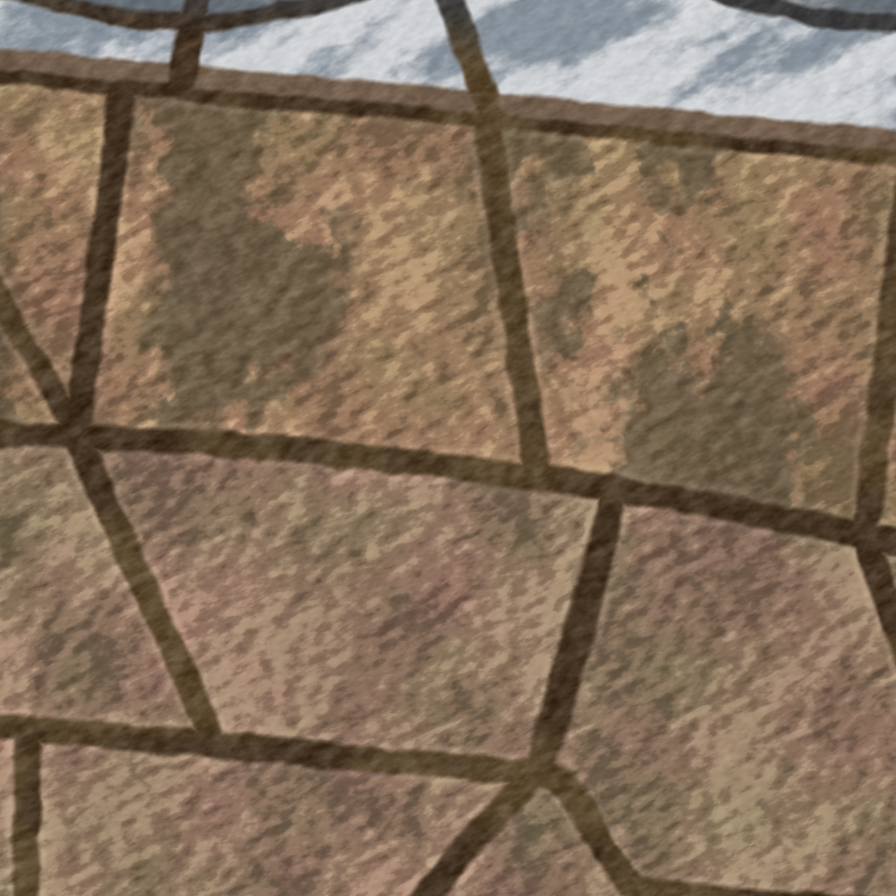
Give the GLSL for this texture, as a WebGL 2 fragment shader.

```glsl
#version 300 es
precision highp float;
// Dry tan stone wall with slanted mortar joints under a pale slate capping.

uniform vec2 u_resolution;
out vec4 outColor;

// Palette
const vec3 TAN = vec3(0.55, 0.45, 0.37);
const vec3 LIGHT_TAN = vec3(0.665, 0.56, 0.46);
const vec3 SHADE = vec3(0.43, 0.355, 0.29);
const vec3 STAIN = vec3(0.39, 0.34, 0.26);
const vec3 MORTAR = vec3(0.27, 0.205, 0.14);
const vec3 MORTAR_OLIVE = vec3(0.39, 0.32, 0.21);
const vec3 SLATE = vec3(0.53, 0.57, 0.61);
const vec3 SLATE_LIGHT = vec3(0.81, 0.82, 0.83);
const vec3 SLATE_JOINT = vec3(0.22, 0.24, 0.27);

// Layout
const int ROWS = 4;
const float JOINT_PERIOD = 0.88;
const float JOINT_HALF_WIDTH = 0.0145;
const float LEDGE_HEIGHT = 0.032;
const float EDGE_SOFTNESS = 0.003;
// Bed joints: height, slope, bend, half width
const vec4 BEDS[5] = vec4[5](
  vec4(1.01, 0.0, 0.0, 0.010), vec4(0.915, -0.092, 0.0, 0.008),
  vec4(0.515, -0.02, -0.10, 0.014), vec4(0.19, -0.09, 0.0, 0.014),
  vec4(-0.2, 0.0, 0.0, 0.014));
// Upright joints of a row: foot, gap to the second, lean of each
const vec4 UPRIGHTS[4] = vec4[4](
  vec4(0.20, 0.35, 0.015, -0.06), vec4(0.085, 0.515, 0.052, -0.057),
  vec4(0.24, 0.36, -0.155, 0.085), vec4(0.31, 0.60, 0.285, 0.0));

float hash(vec2 p) {
  vec3 q = fract(vec3(p.xyx) * 0.1031);
  q += dot(q, q.yzx + 33.33);
  return fract((q.x + q.y) * q.z);
}

float noise(vec2 p) {
  vec2 i = floor(p), f = fract(p);
  f = f * f * (3.0 - 2.0 * f);
  return mix(mix(hash(i), hash(i + vec2(1, 0)), f.x),
             mix(hash(i + vec2(0, 1)), hash(i + vec2(1, 1)), f.x), f.y);
}

float fbm(vec2 p) {
  float sum = 0.0, amp = 0.53;
  for (int i = 0; i < 4; i++) {
    sum += amp * noise(p);
    p = mat2(1.6, 1.2, -1.2, 1.6) * p + 17.3;
    amp *= 0.5;
  }
  return sum;
}

float bedHeight(int k, float x) {
  float y = BEDS[k].x + x * (BEDS[k].y + x * BEDS[k].z);
  if (k == 0) y += 0.035 * cos(8.05 * (x - 0.6));
  if (k == 3) y -= 0.12 * smoothstep(0.61, 0.72, x);
  return y;
}

float segmentDistance(vec2 p, vec2 a, vec2 b) {
  vec2 ab = b - a;
  return length(p - a - ab * clamp(dot(p - a, ab) / dot(ab, ab), 0.0, 1.0));
}

// Returns distance to mortar, row, stone number and offset from the left joint
vec4 masonry(vec2 p) {
  float d = segmentDistance(p, vec2(-0.02, 0.70), vec2(0.085, 0.52)) - 0.012;
  int row = 0;
  for (int k = 0; k <= ROWS; k++) {
    float y = bedHeight(k, p.x);
    float slope = (bedHeight(k, p.x + 0.002) - y) / 0.002;
    d = min(d, abs(p.y - y) * inversesqrt(1.0 + slope * slope) - BEDS[k].w);
    if (p.y < y) row = min(k, ROWS - 1);
  }
  float low = bedHeight(row + 1, p.x);
  float rise = max(bedHeight(row, p.x) - low, 0.02);
  float stone = 0.0, offset = 1.0;
  vec4 u = UPRIGHTS[row];
  for (int i = -2; i < 4; i++) {
    float odd = float(i & 1);
    float lean = mix(u.z, u.w, odd);
    float x = u.x + u.y * odd + JOINT_PERIOD * float(i >> 1)
            + lean * (p.y - low) / rise;
    float side = p.x - x;
    d = min(d, abs(side) * inversesqrt(1.0 + lean * lean / (rise * rise)) - JOINT_HALF_WIDTH);
    if (side > 0.0) { stone += 1.0; offset = min(offset, side); }
  }
  return vec4(d, float(row), stone, offset);
}

void main() {
  vec2 p = gl_FragCoord.xy / u_resolution;
  float aa = EDGE_SOFTNESS + 0.7 / u_resolution.y;
  vec2 wobble = vec2(fbm(p * 32.0), fbm(p * 32.0 + 51.0)) - 0.5;
  vec4 wall = masonry(p + 0.009 * wobble);
  float id = wall.y * 7.0 + wall.z;

  // Tilted grain and chipped relief
  vec2 q = mat2(0.9, -0.44, 0.44, 0.9) * p;
  float grain = fbm(q * vec2(55.0, 100.0));
  float relief = grain - fbm(q * vec2(55.0, 100.0) + vec2(-0.5, 0.7));
  float fine = noise(q * vec2(150.0, 300.0)) - 0.5;
  float patches = fbm(p * vec2(9.0, 7.0) + id * 5.7);

  // Tan stones
  float tone = 0.5 + 1.3 * (patches - 0.5) + 0.65 * (grain - 0.5)
             + 0.4 * relief + 0.16 * (hash(vec2(id, 3.0)) - 0.5);
  vec3 color = mix(SHADE, TAN, smoothstep(0.08, 0.45, tone));
  color = mix(color, LIGHT_TAN, smoothstep(0.48, 0.8, tone));
  color += vec3(0.035, -0.01, 0.02) * (fbm(p * 12.0 + 80.0) - 0.5) * 2.0;

  // Weathered upright stains, strongest in the upper course
  float bump = 1.0 - smoothstep(0.04, 0.2, abs(wall.w - 0.15));
  float stain = fbm(p * vec2(9.0, 4.5) + 0.8 * wobble + 23.0) + 0.32 * (bump - 0.5);
  float upper = 1.0 - step(0.5, abs(wall.y - 1.0));
  color = mix(color, color * vec3(1.07, 1.05, 0.98), upper);
  color = mix(color, STAIN + 0.12 * (grain - 0.5), smoothstep(0.46, 0.6, stain) * mix(0.12, 0.82, upper));

  // Slate capping over its shaded front face
  float aboveBed = p.y - bedHeight(1, p.x) + 0.008 * wobble.y;
  float top = smoothstep(-aa, aa, aboveBed - LEDGE_HEIGHT);
  float glaze = fbm(q * vec2(7.0, 24.0) + 9.0) + 0.25 * (grain - 0.5);
  glaze += 0.16 * (1.0 - smoothstep(0.0, 0.07, aboveBed - LEDGE_HEIGHT));
  vec3 slate = mix(SLATE, SLATE_LIGHT, smoothstep(0.38, 0.68, glaze));
  slate *= mix(1.0, 0.75, smoothstep(-0.01, 0.01, p.y - bedHeight(0, p.x)));
  vec3 face = mix(SHADE, TAN, 0.3 * patches) + 0.1 * (grain - 0.5);
  float capping = step(0.0, aboveBed);
  color = mix(color, mix(face, slate, top), capping);

  // Pale worn rims, mortar and surface tooth
  color += 0.045 * exp(-pow((wall.x - 0.005) / 0.004, 2.0)) * (1.0 - capping);
  float moss = smoothstep(0.4, 0.68, fbm(p * 8.0 + 40.0));
  vec3 mortar = mix(MORTAR, MORTAR_OLIVE, 0.75 * moss) + 0.15 * (grain - 0.5);
  mortar = mix(mortar, SLATE_JOINT, 0.7 * smoothstep(0.05, 0.13, aboveBed));
  color = mix(mortar, color, smoothstep(-aa, aa, wall.x));
  color += 0.045 * fine + 0.07 * relief;
  outColor = vec4(clamp(color, 0.0, 1.0), 1.0);
}
```
